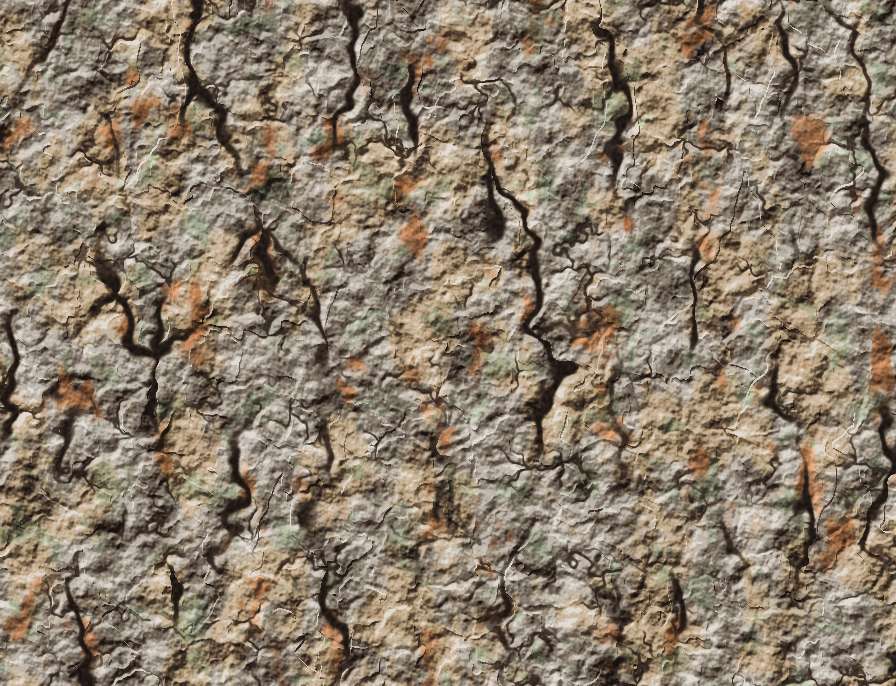
A Shadertoy shader for this texture:

```glsl
const vec3 DEEP_SHADOW = vec3(0.09, 0.07, 0.06);
const vec3 DARK_BARK = vec3(0.22, 0.17, 0.14);
const vec3 SLATE = vec3(0.40, 0.38, 0.38);
const vec3 BROWN = vec3(0.42, 0.34, 0.25);
const vec3 STONE = vec3(0.55, 0.51, 0.45);
const vec3 TAN = vec3(0.67, 0.58, 0.45);
const vec3 ASH = vec3(0.74, 0.71, 0.67);
const vec3 CREAM = vec3(0.80, 0.71, 0.60);
const vec3 HIGHLIGHT = vec3(0.88, 0.86, 0.83);
const vec3 RUST = vec3(0.63, 0.38, 0.21);
const vec3 LICHEN = vec3(0.47, 0.54, 0.41);

vec2 hash2(vec2 p) {
    vec3 q = fract(p.xyx * vec3(0.1031, 0.1030, 0.0973));
    q += dot(q, q.yzx + 33.33);
    return fract((q.xx + q.yz) * q.zy);
}

float cornerSlope(vec2 cell, vec2 corner, vec2 f) {
    return dot(hash2(cell + corner) * 2.0 - 1.0, f - corner);
}

float gradientNoise(vec2 p) {
    vec2 cell = floor(p), f = fract(p);
    vec2 u = f * f * f * (f * (f * 6.0 - 15.0) + 10.0);
    float low = mix(cornerSlope(cell, vec2(0, 0), f), cornerSlope(cell, vec2(1, 0), f), u.x);
    float high = mix(cornerSlope(cell, vec2(0, 1), f), cornerSlope(cell, vec2(1, 1), f), u.x);
    return 1.4 * mix(low, high, u.y);
}

float fbm(vec2 p, int octaves, float gain) {
    float sum = 0.0, amplitude = 1.0;
    for (int i = 0; i < octaves; i++) {
        sum += amplitude * gradientNoise(p);
        p = mat2(1.6, 1.2, -1.2, 1.6) * p + 17.3;
        amplitude *= gain;
    }
    return sum;
}

vec2 warp(vec2 p, float frequency, float amount) {
    vec2 q = p * frequency;
    return p + amount * vec2(fbm(q + 3.7, 3, 0.6), fbm(q + 41.2, 3, 0.6));
}

// x: distance to the nearest cell border in canvas units, y: how upright it is
vec2 cellBorder(vec2 p, vec2 scale) {
    vec2 q = p * scale, cell = floor(q), nearest = vec2(9.0), second = vec2(9.0);
    for (int y = -1; y <= 1; y++) {
        for (int x = -1; x <= 1; x++) {
            vec2 neighbour = cell + vec2(x, y);
            vec2 offset = neighbour + 0.1 + 0.8 * hash2(neighbour) - q;
            if (dot(offset, offset) < dot(nearest, nearest)) {
                second = nearest;
                nearest = offset;
            } else if (dot(offset, offset) < dot(second, second)) {
                second = offset;
            }
        }
    }
    vec2 normal = (second - nearest) * scale;
    float span = max(length(normal), 0.001);
    float gap = dot(second, second) - dot(nearest, nearest);
    return vec2(0.5 * gap / span, abs(normal.x) / span);
}

float crackMask(float dist, float width, float opening) {
    float reach = width * (0.35 + 0.65 * opening);
    return opening * (1.0 - smoothstep(0.25 * reach, reach, dist));
}

// x: height, y: crack darkness, z: distance to the nearest long fissure
vec3 barkRelief(vec2 p) {
    vec2 fissure = cellBorder(warp(p, 9.0, 0.038), vec2(8.0, 2.7));
    vec2 flake = cellBorder(warp(p, 22.0, 0.022), vec2(16.0, 18.0));

    float fissureOpening = smoothstep(-0.18, 0.22, gradientNoise(p * vec2(8.0, 5.0) + 8.1));
    fissureOpening *= smoothstep(0.25, 0.75, fissure.y);
    float flakeOpening = smoothstep(0.0, 0.38, gradientNoise(p * 13.0 + 60.4));

    float deep = crackMask(fissure.x, 0.0105, fissureOpening);
    float thin = crackMask(flake.x, 0.0048, flakeOpening);
    float height = 0.0070 * fbm(p * 27.0, 4, 0.52);
    height += 0.0055 * smoothstep(0.0, 0.020, flake.x);
    height += 0.0080 * fissureOpening * smoothstep(0.0, 0.026, fissure.x);
    return vec3(height, max(deep, 0.75 * thin), fissure.x);
}

vec3 toneRamp(float t, vec3 low, vec3 middle, vec3 high) {
    vec3 color = mix(DEEP_SHADOW, DARK_BARK, smoothstep(0.0, 0.18, t));
    color = mix(color, low, smoothstep(0.16, 0.38, t));
    color = mix(color, middle, smoothstep(0.36, 0.57, t));
    color = mix(color, high, smoothstep(0.55, 0.78, t));
    return mix(color, HIGHLIGHT, smoothstep(0.80, 1.10, t));
}

void mainImage(out vec4 fragColor, in vec2 fragCoord) {
    vec2 p = fragCoord / iResolution.y + 5.0;

    // Relief lit from the upper left
    float lightStep = 0.003;
    vec3 relief = barkRelief(p);
    vec3 towardLight = barkRelief(p + lightStep * vec2(-0.45, 0.89));
    float slope = clamp((relief.x - towardLight.x) / lightStep, -0.8, 0.8);

    // Weathered blotches and grain
    float blotch = fbm(p * vec2(15.0, 13.0) + 23.0, 5, 0.62);
    float lump = smoothstep(0.08, 0.42, fbm(p * 11.0 + 71.0, 3, 0.5));
    float grain = gradientNoise(p * 150.0);
    float tone = 0.62 + 0.48 * slope + 0.27 * blotch + 0.12 * grain - 0.14 * lump;
    tone -= 0.10 * (1.0 - smoothstep(0.0, 0.022, relief.z));
    tone = mix(tone, 0.06 + 0.08 * grain, relief.y);

    // Grey crust over warm wood
    float warmth = smoothstep(-0.08, 0.32, fbm(p * vec2(9.0, 6.0) + 35.0, 5, 0.62));
    vec3 crust = toneRamp(tone, mix(BROWN, SLATE, 0.55), STONE, ASH);
    vec3 wood = toneRamp(tone, BROWN, TAN, CREAM);
    vec3 color = mix(crust, wood, warmth);

    // Exposed rust near fissures and faint lichen
    float exposed = smoothstep(0.20, 0.48, fbm(p * vec2(12.0, 8.0) + 90.0, 4, 0.55));
    exposed *= 1.0 - smoothstep(0.012, 0.038, relief.z);
    color = mix(color, RUST * (0.4 + tone), 0.75 * exposed * (1.0 - relief.y));
    float mossy = smoothstep(0.22, 0.60, fbm(p * 16.0 + 52.0, 4, 0.65));
    color = mix(color, LICHEN * (0.35 + tone), 0.45 * mossy * (1.0 - relief.y));

    fragColor = vec4(clamp(color, 0.0, 1.0), 1.0);
}
```
